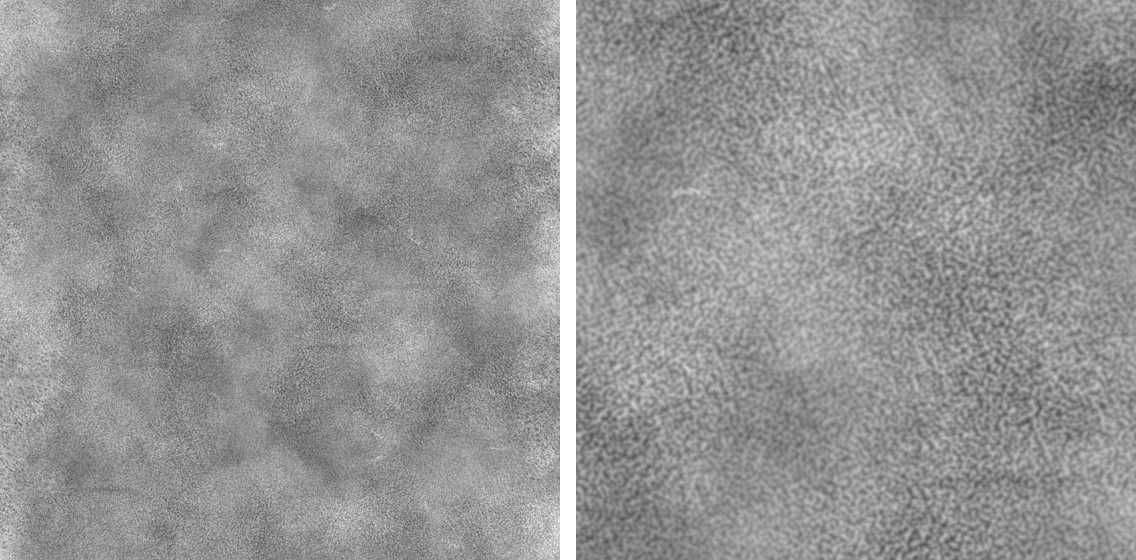
Left, the full canvas; right, a detail of the centre.
A three.js fragment shader for this texture:

```glsl
varying vec2 vUv;

const vec3 LEATHER = vec3(0.568);
const float CLOUD_SCALE = 5.0;
const float CLOUD_CONTRAST = 0.125;
const float CLOUD_DECAY = 0.75;
const float GRAIN_SCALE = 320.0;
const float GRAIN_CONTRAST = 0.20;
const float STROKE_SCALE = 125.0;
const float STROKE_CONTRAST = 0.12;
const float PORE_SCALE = 112.0;
const float PORE_DEPTH = 0.19;
const float PALE_WEAR = 0.12;
const float BAND_SHADE = 0.05;
const float FOLD_SHADE = 0.08;
const float CREASE_SHADE = 0.07;
const float SCRATCH_LIGHT = 0.15;
const int CREASES = 8;
const int SCRATCHES = 22;
const float TAU = 6.2831853;

vec2 hash2(vec2 p) {
  vec3 q = fract(p.xyx * vec3(0.1031, 0.1030, 0.0973));
  q += dot(q, q.yzx + 33.33);
  return fract((q.xx + q.yz) * q.zy);
}

float cornerSlope(vec2 cell, vec2 offset) {
  float angle = TAU * hash2(cell).x;
  return dot(vec2(cos(angle), sin(angle)), offset);
}

float gradientNoise(vec2 p) {
  vec2 i = floor(p), f = fract(p);
  vec2 u = f * f * f * (f * (f * 6.0 - 15.0) + 10.0);
  vec2 e = vec2(1.0, 0.0);
  float low = mix(cornerSlope(i, f), cornerSlope(i + e, f - e), u.x);
  float high = mix(cornerSlope(i + e.yx, f - e.yx), cornerSlope(i + 1.0, f - 1.0), u.x);
  return mix(low, high, u.y);
}

float clouds(vec2 p) {
  float sum = 0.0, weight = 1.0;
  for (int i = 0; i < 5; i++) {
    sum += weight * gradientNoise(p);
    p = mat2(1.6, 1.2, -1.2, 1.6) * p + 17.3;
    weight *= CLOUD_DECAY;
  }
  return sum;
}

vec2 turn(vec2 p, float angle) {
  float c = cos(angle), s = sin(angle);
  return vec2(c * p.x + s * p.y, c * p.y - s * p.x);
}

float segmentDistance(vec2 p, vec2 a, vec2 b) {
  vec2 d = b - a;
  return length(p - a - d * clamp(dot(p - a, d) / dot(d, d), 0.0, 1.0));
}

// Slanted pits of varied depth, one jittered pit per cell
float pores(vec2 p) {
  p = turn(p, 0.5);
  vec2 cell = floor(p);
  float pit = 0.0;
  for (int y = -1; y <= 1; y++) {
    for (int x = -1; x <= 1; x++) {
      vec2 c = cell + vec2(float(x), float(y));
      vec2 jitter = hash2(c);
      vec2 d = turn(p - c - 0.1 - 0.8 * jitter, -1.1);
      float shape = 1.0 - smoothstep(0.08, 0.5, length(d * vec2(0.75, 1.35)));
      pit = max(pit, shape * (0.35 + 0.65 * fract(jitter.x * 7.0)));
    }
  }
  return pit;
}

void main() {
  vec2 p = vUv;
  vec2 warp = 0.025 * vec2(clouds(p * 14.0), clouds(p * 14.0 + 41.0));
  vec2 q = p + warp;
  float side = abs(q.x - 0.5) * 2.0;
  float patches = gradientNoise(p * 6.0 + 70.0);

  // Mottled tone and soft folds
  float tone = CLOUD_CONTRAST * clouds((p + 0.6 * warp) * CLOUD_SCALE + 9.0);
  float fold = segmentDistance(q, vec2(0.50, 0.73), vec2(0.66, 0.60));
  tone -= FOLD_SHADE * exp(-fold * fold * 900.0);
  fold = segmentDistance(q, vec2(0.48, 0.24), vec2(0.66, 0.13));
  tone -= FOLD_SHADE * 0.6 * exp(-fold * fold * 900.0);

  // Worn sides: dark inner band, pale outer patches, pores
  float band = exp(-pow((side - 0.77) / 0.10, 2.0));
  tone -= BAND_SHADE * band * smoothstep(-0.4, 0.3, patches);
  float edge = smoothstep(0.72, 0.98, side + 0.15 * patches);
  float wear = pow(0.5 + 0.5 * cos(2.0 * TAU * (q.y - 0.03 * sign(p.x - 0.5))), 4.0);
  tone += PALE_WEAR * edge * (wear + 0.25);
  float ripple = gradientNoise(turn(q, 0.9) * vec2(16.0, 38.0));
  tone += 0.09 * edge * ripple;
  float pitted = edge * (1.0 - 0.75 * wear) * (0.8 + ripple) + 0.2 * band;
  tone += PORE_DEPTH * pitted * (0.3 - pores((p + 0.1 * warp) * PORE_SCALE));

  // Fine grain with strokes that change direction by region
  float lean = smoothstep(-0.12, 0.12, gradientNoise(p * 12.0 + 30.0));
  float strokeA = gradientNoise(turn(p, 0.9) * STROKE_SCALE * vec2(1.0, 2.3));
  float strokeB = gradientNoise(turn(p, 2.2) * STROKE_SCALE * vec2(1.0, 2.3) + 50.0);
  float roughness = 1.0 + 0.7 * gradientNoise(p * 8.0 + 12.0);
  tone += roughness * STROKE_CONTRAST * mix(strokeA, strokeB, lean);
  tone += roughness * GRAIN_CONTRAST * gradientNoise(turn(p, 0.4) * GRAIN_SCALE);

  // Short level creases
  for (int i = 0; i < CREASES; i++) {
    vec2 d = p + 0.2 * warp - hash2(vec2(float(i) + 3.0, 8.0));
    tone -= CREASE_SHADE * exp(-pow(d.x / 0.055, 2.0) - pow(d.y / 0.005, 2.0));
  }

  // Small pale scratches
  for (int i = 0; i < SCRATCHES; i++) {
    vec2 id = vec2(float(i), 21.0);
    vec2 d = turn(p + 0.5 * warp - hash2(id), -0.9 + 1.4 * hash2(id + 5.0).x);
    tone += SCRATCH_LIGHT * exp(-pow(d.x / 0.014, 2.0) - pow(d.y / 0.002, 2.0));
  }

  gl_FragColor = vec4(clamp(LEATHER + tone, 0.0, 1.0), 1.0);
}
```
